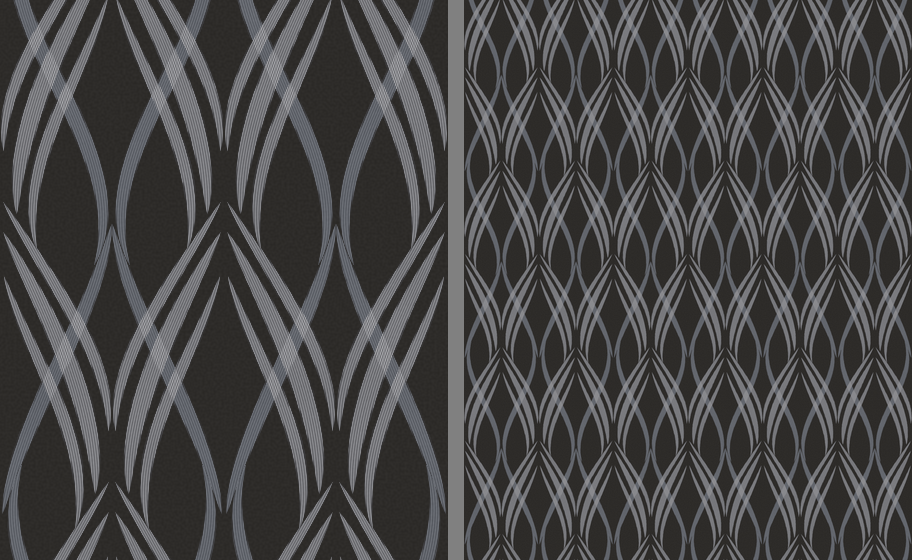
Left: one tile. Right: repeated 3 by 3.
A WebGL 1 fragment shader for this pattern:

```glsl
precision highp float;
// Mirrored, half-dropped waves of tapered silver ribbons woven in fine threads on charcoal.
uniform vec2 u_resolution;

const vec2 TILE = vec2(308.0, 768.0); // one repeat in design units; two across, one down

vec2 gradientAt(vec2 cell, vec2 period) {
  cell = mod(cell, period);
  float angle = 6.2832 * fract(sin(dot(cell, vec2(12.99, 78.23))) * 4375.85);
  return vec2(cos(angle), sin(angle));
}

// Gradient noise that wraps after a whole number of cells
float noise(vec2 p, vec2 period) {
  vec2 i = floor(p), f = fract(p);
  vec2 s = f * f * f * (f * (f * 6.0 - 15.0) + 10.0);
  vec2 e = vec2(1.0, 0.0);
  float a = dot(gradientAt(i, period), f);
  float b = dot(gradientAt(i + e.xy, period), f - e.xy);
  float c = dot(gradientAt(i + e.yx, period), f - e.yx);
  float d = dot(gradientAt(i + e.xx, period), f - e.xx);
  return mix(mix(a, b, s.x), mix(c, d, s.x), s.y);
}

// Ribbon tapered along t: x = coverage, y = thread brightness, z = wider dim rim
vec3 ribbon(float x, float center, float t, float width, float wobble, float pixel) {
  float thread = cos(6.2832 * (x - 0.86 * center) / 3.4);
  float taper = pow(max(sin(3.14159 * t), 0.0001), 0.6);
  float inside = taper * (0.5 * width + 0.6 + 0.7 * thread + wobble) - abs(x - center);
  float cover = smoothstep(0.0, 1.3 * pixel, inside);
  float rim = smoothstep(0.0, 1.3 * pixel, inside + 1.6 * taper);
  return vec3(cover, thread * cover, rim);
}

// Light ribbon sweeping away from the mirror axis, from start to end
vec3 sweep(vec2 p, vec2 start, vec2 end, vec2 bend, float width, float wobble, float pixel) {
  float t = clamp((p.y - start.y) / (end.y - start.y), 0.0, 1.0);
  float eased = t + t * (1.0 - t) * (bend.x + bend.y * t);
  return ribbon(p.x, mix(start.x, end.x, eased), t, width, wobble, pixel);
}

// Blue-grey S ribbon, point-symmetric about its middle
vec3 sCurve(vec2 p, vec2 middle, float halfHeight, vec2 cubic, float wobble, float pixel) {
  float v = mod(p.y - middle.y + 0.5 * TILE.y, TILE.y) - 0.5 * TILE.y;
  float u = clamp(v / halfHeight, -1.0, 1.0);
  float center = middle.x + u * (cubic.x + cubic.y * u * u);
  return ribbon(p.x, center, 0.5 + 0.5 * u, 24.0, wobble, pixel);
}

// Distance from the nearest mirror axis
float fold(float x) {
  return abs(mod(x + 0.5 * TILE.x, TILE.x) - 0.5 * TILE.x);
}

void main() {
  vec2 uv = gl_FragCoord.xy / u_resolution;
  vec2 p = vec2(uv.x * 2.0, 1.0 - uv.y) * TILE;
  float pixel = TILE.y / u_resolution.y;
  float wobble = 0.9 * noise(uv * vec2(60.0, 75.0), vec2(60.0, 75.0));
  float grain = noise(uv * vec2(164.0, 205.0), vec2(164.0, 205.0));
  float shade = noise(uv * vec2(6.0, 8.0), vec2(6.0, 8.0));

  // Three light ribbons per side, then the same set dropped by half a repeat
  vec3 light = vec3(0.0);
  for (int i = 0; i < 2; i++) {
    vec2 drop = 0.5 * TILE * float(i);
    vec2 q = vec2(fold(p.x - drop.x), mod(p.y - drop.y, TILE.y));
    vec3 outer = sweep(q, vec2(4.0, 276.0), vec2(149.0, 592.0), vec2(0.25, 0.88), 19.0, wobble, pixel);
    vec3 broad = sweep(q, vec2(4.5, 318.0), vec2(131.0, 678.0), vec2(0.54, 0.58), 27.0, wobble, pixel);
    vec3 inner = sweep(q, vec2(5.0, 377.0), vec2(103.0, 728.0), vec2(0.1, 1.85), 18.0, wobble, pixel);
    light.xz = max(light.xz, max(outer.xz, max(broad.xz, inner.xz)));
    light.y += outer.y + broad.y + inner.y;
  }

  // Two different S ribbons behind them
  vec2 q = vec2(fold(p.x), p.y);
  vec3 upper = sCurve(q, vec2(80.0, 116.0), 249.0, vec2(125.0, -76.0), wobble, pixel);
  vec3 lower = sCurve(q, vec2(78.5, 506.0), 199.0, vec2(-95.0, 20.0), wobble, pixel);
  vec3 dusk = max(upper, lower);
  dusk.y = upper.y + lower.y;

  // Ground, soft rims, then threads; crossings turn brighter
  vec3 color = vec3(0.178, 0.17, 0.16) + 0.025 * grain;
  color = mix(color, vec3(0.25, 0.25, 0.265), 0.7 * max(light.z, dusk.z));
  color = mix(color, vec3(0.385, 0.398, 0.425) + 0.02 * shade, dusk.x);
  color = mix(color, vec3(0.472, 0.474, 0.49) + 0.02 * shade + 0.065 * dusk.x, light.x);
  color += 0.075 * light.y + 0.045 * dusk.y + 0.02 * grain * max(light.x, dusk.x);
  gl_FragColor = vec4(color, 1.0);
}
```
